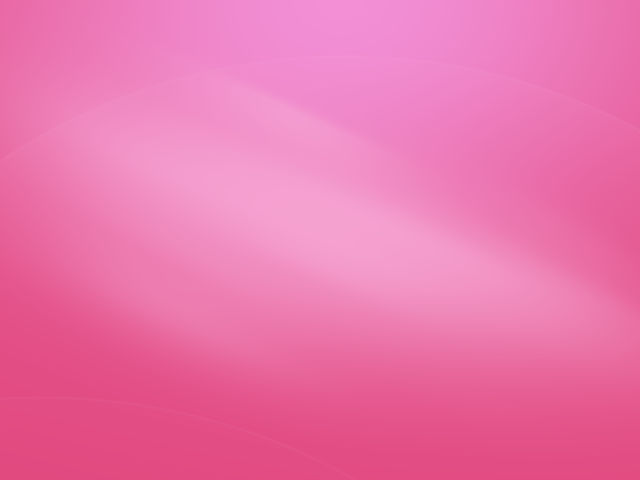
Write a Shadertoy shader that draws this background.

```glsl
// Soft pink backdrop: a lilac glow falls from the top edge over deep rose,
// slanted beams of pale light cross the middle, and faint circular arcs
// sweep over them. Beams are rotated Gaussians with uneven flanks.

#define ROSE vec3(0.882, 0.282, 0.490)
#define LILAC vec3(0.948, 0.560, 0.835)
#define PALE vec3(0.970, 0.680, 0.850)
#define GLOW_CENTRE vec2(0.71, 1.0)
#define GLOW_SIZE vec2(0.55, 0.40)
#define BEAM_TILT -0.42
#define STREAK_STRENGTH 0.10
#define ARC_WIDTH 0.0025

float hash(vec2 p) {
    return fract(sin(dot(p, vec2(127.1, 311.7))) * 43758.5453);
}

float valueNoise(vec2 p) {
    vec2 cell = floor(p);
    vec2 f = fract(p);
    f = f * f * (3.0 - 2.0 * f);
    float low = mix(hash(cell), hash(cell + vec2(1.0, 0.0)), f.x);
    float high = mix(hash(cell + vec2(0.0, 1.0)), hash(cell + 1.0), f.x);
    return mix(low, high, f.y);
}

float gauss(vec2 d) {
    return exp(-0.5 * dot(d, d));
}

// Coordinates along and across a tilted direction
vec2 tilted(vec2 p, float angle) {
    vec2 dir = vec2(cos(angle), sin(angle));
    return vec2(dot(p, dir), dot(p, vec2(-dir.y, dir.x)));
}

// Beam with separate softness above and below its axis
float beam(vec2 p, vec2 centre, float angle, float len, float above, float below) {
    vec2 q = tilted(p - centre, angle);
    return gauss(q / vec2(len, q.y > 0.0 ? above : below));
}

// Thin bright rim plus a weak sheen fading inward
float arc(vec2 p, vec2 centre, float radius, float sheen) {
    float d = length(p - centre) - radius;
    float rim = exp(-d * d / (ARC_WIDTH * ARC_WIDTH));
    float inside = smoothstep(ARC_WIDTH, -ARC_WIDTH, d);
    return 0.5 * rim + sheen * inside * exp(min(d, 0.0) / 0.09);
}

void mainImage(out vec4 fragColor, in vec2 fragCoord) {
    vec2 p = fragCoord / iResolution.y;
    p.x += 0.5 * (4.0 / 3.0 - iResolution.x / iResolution.y);

    // Rose ground and lilac light from the top
    vec3 color = mix(ROSE, LILAC, gauss((p - GLOW_CENTRE) / GLOW_SIZE));

    // Broad beams
    float light = 0.80 * beam(p, vec2(0.68, 0.53), BEAM_TILT, 0.36, 0.11, 0.14);
    light += 0.30 * beam(p, vec2(1.16, 0.41), -0.50, 0.25, 0.035, 0.09);
    light += 0.33 * beam(p, vec2(0.36, 0.37), -0.45, 0.22, 0.09, 0.07);
    light += 0.22 * beam(p, vec2(0.25, 0.67), -0.40, 0.18, 0.07, 0.09);
    light += 0.12 * beam(p, vec2(1.20, 0.50), -0.52, 0.16, 0.03, 0.04);

    // Narrow highlight with a crisp upper edge
    light += 0.36 * beam(p, vec2(0.61, 0.765), -0.43, 0.14, 0.012, 0.04);

    // Shaded folds beside the beams
    light -= 0.10 * beam(p, vec2(0.99, 0.51), -0.46, 0.20, 0.035, 0.018);
    light -= 0.08 * beam(p, vec2(0.36, 0.44), -0.50, 0.13, 0.025, 0.025);

    // Fine grain drawn out along the beams
    vec2 q = tilted(p, BEAM_TILT);
    float streak = valueNoise(q * vec2(2.0, 22.0)) - 0.5;
    light *= 1.0 + STREAK_STRENGTH * streak;
    color = mix(color, PALE, clamp(light, 0.0, 1.0));

    // Large arcs: dome, lower sweep and upper bowl
    float arcs = arc(p, vec2(0.72, -0.41), 1.293, 0.45);
    arcs += 0.7 * arc(p, vec2(0.087, -1.161), 1.333, 0.15);
    arcs += 0.3 * arc(p, vec2(0.694, 2.05), 1.215, 0.1);
    color = mix(color, PALE, 0.15 * arcs);

    fragColor = vec4(color, 1.0);
}
```
